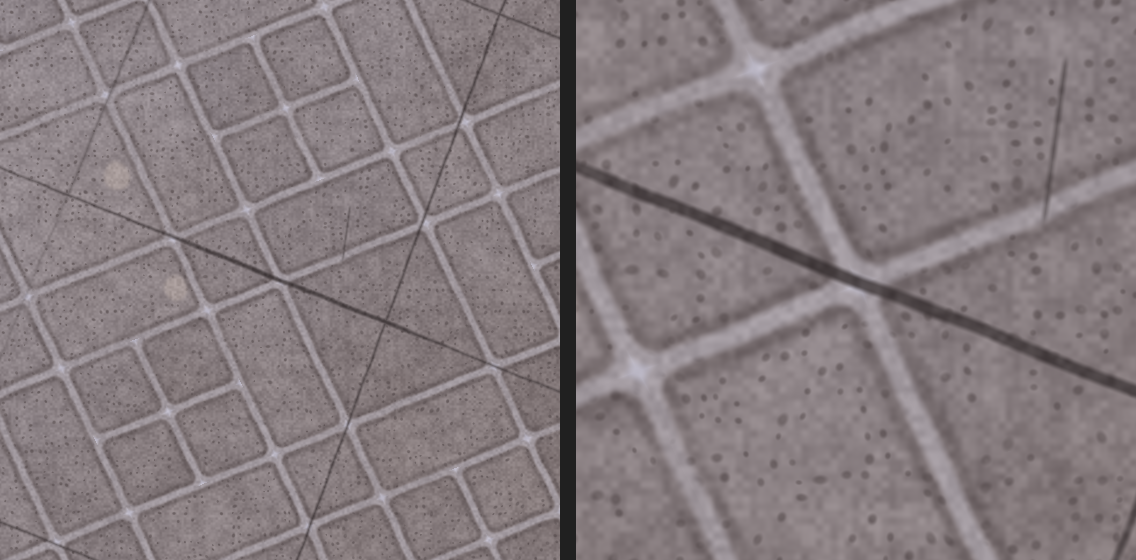
Left, the full canvas; right, a detail of the centre.
A WebGL 2 fragment shader for this texture:

```glsl
#version 300 es
precision highp float;
// Worn mauve paving: tilted squares and oblongs, pale joints, dark slanted slab seams.

#define ORIGIN vec2(0.319, 0.883)
#define STEP_ACROSS vec2(0.1302, 0.0521)
#define STEP_DOWN vec2(0.0605, -0.1285)
#define JOINT_HALF 0.042
#define CORNER_RADIUS 0.11
#define SEAM_SPACING 0.632
#define SEAM_WIDTH 0.0032
#define PIT_CELLS 80.0
#define PIT_AMOUNT 0.42
#define GRAIN 0.085

uniform vec2 u_resolution;
out vec4 fragColor;

const vec3 COOL_STONE = vec3(0.575, 0.540, 0.560);
const vec3 WARM_STONE = vec3(0.515, 0.470, 0.472);
const vec3 JOINT = vec3(0.645, 0.615, 0.640);
const vec3 JUNCTION = vec3(0.740, 0.725, 0.780);
const vec3 SHADOW = vec3(0.370, 0.330, 0.335);
const vec3 SEAM = vec3(0.250, 0.220, 0.225);
const vec3 STAIN = vec3(0.680, 0.630, 0.620);

float hash(vec2 p) {
    return fract(sin(dot(p, vec2(127.1, 311.7))) * 43758.5453);
}

float noise(vec2 p) {
    vec2 i = floor(p), f = fract(p);
    f = f * f * (3.0 - 2.0 * f);
    return mix(mix(hash(i), hash(i + vec2(1, 0)), f.x),
               mix(hash(i + vec2(0, 1)), hash(i + 1.0), f.x), f.y);
}

float fbm(vec2 p) {
    float sum = 0.0, gain = 0.5;
    for (int i = 0; i < 4; i++) {
        sum += gain * noise(p);
        p = p * 2.03 + 17.3;
        gain *= 0.5;
    }
    return sum;
}

// Signed distance to the tile around q; id receives its lower lattice corner.
float tileDistance(vec2 q, out vec2 id) {
    vec2 block = floor(q / 3.0);
    vec2 local = q - block * 3.0;
    vec2 strip = step(2.0, local);
    vec2 start = strip * 2.0, size = 2.0 - strip;
    // Every other two-by-two block is quartered
    bool quartered = mod(block.x + block.y, 2.0) < 0.5;
    if (quartered && strip.x + strip.y < 0.5) {
        start = floor(local);
        size = vec2(1);
    }
    id = block * 3.0 + start;
    vec2 d = abs(local - start - 0.5 * size) - 0.5 * size + JOINT_HALF + CORNER_RADIUS;
    return length(max(d, 0.0)) + min(max(d.x, d.y), 0.0) - CORNER_RADIUS;
}

float line(float d, float width, float soft) {
    return 1.0 - smoothstep(width - soft, width + soft, abs(d));
}

// Dark round pits, one candidate per small cell
float pits(vec2 p) {
    vec2 cell = floor(p * PIT_CELLS), f = fract(p * PIT_CELLS);
    vec2 center = 0.3 + 0.4 * vec2(hash(cell + 3.1), hash(cell + 8.7));
    float radius = 0.1 + 0.18 * hash(cell + 5.3);
    float present = step(1.0 - PIT_AMOUNT, hash(cell));
    return present * (1.0 - smoothstep(radius * 0.4, radius + 0.1, length(f - center)));
}

void main() {
    vec2 p = gl_FragCoord.xy / u_resolution;
    float pixel = 1.0 / min(u_resolution.x, u_resolution.y);
    vec2 wobble = vec2(noise(p * 28.0), noise(p * 28.0 + 40.0)) - 0.5;
    vec2 q = inverse(mat2(STEP_ACROSS, STEP_DOWN)) * (p + 0.003 * wobble - ORIGIN);

    // Stone: warm towards the lower right, varied by tile, mottled and grainy
    vec2 id;
    float d = tileDistance(q, id);
    float warmth = 0.55 + 0.45 * (p.x - p.y) + 0.7 * (fbm(p * 6.0) - 0.5);
    vec3 color = mix(COOL_STONE, WARM_STONE, clamp(warmth, 0.0, 1.0));
    color += 0.035 * (hash(id) - 0.5) + 0.12 * (fbm(p * 45.0) - 0.47);
    color = mix(color, SHADOW, 0.65 * pits(p + 0.01 * wobble));

    // Pale stains
    for (int i = 0; i < 2; i++) {
        vec2 center = vec2(0.208, 0.685) + float(i) * vec2(0.104, -0.199);
        float blot = length(p - center + 0.012 * wobble);
        color = mix(color, STAIN, 0.8 * (1.0 - smoothstep(0.017, 0.029, blot)));
    }

    // Joints: shaded tile rim, pale filling, bright rounded crossings
    float wear = noise(p * 13.0 + 9.0);
    color = mix(color, SHADOW, (0.3 + 0.35 * wear) * exp(-pow((d + 0.035) / 0.035, 2.0)));
    color = mix(color, JOINT, (0.7 + 0.3 * wear) * smoothstep(-0.02, 0.025, d));
    color = mix(color, JUNCTION, smoothstep(0.045, 0.095, d));

    // Two crossing families of slab seams, evenly spaced
    float down = 1.0 - p.y, soft = 0.0014 + pixel;
    float row = (down - 0.401 * p.x - 0.2995) / SEAM_SPACING;
    float rowDistance = (row - round(row)) * SEAM_SPACING * 0.928;
    float heavy = smoothstep(0.2, 0.4, p.x) * (1.0 - smoothstep(0.65, 0.85, p.x));
    float rowSeam = line(rowDistance + 0.002 * wobble.x, SEAM_WIDTH * (0.65 + 0.5 * heavy), soft);
    float column = step(p.x, 0.4);
    float columnX = 0.902 - column * 0.635 - (0.371 + 0.047 * column) * down;
    float columnSeam = line((p.x - columnX) * 0.93 + 0.002 * wobble.y, SEAM_WIDTH * 0.65, soft + 0.001 * column);
    columnSeam *= 1.0 - column * (0.35 + 0.35 * smoothstep(0.33, 0.38, down));
    // Short scratch leaning off a joint
    float scratch = line(p.x - 0.625 + 0.134 * (down - 0.368), 0.0014, soft) * line(down - 0.417, 0.048, 0.005);
    float seams = max(rowSeam * (0.72 + 0.23 * heavy), max(columnSeam * 0.8, scratch * 0.65));
    color = mix(color, SEAM, seams * (0.8 + 0.2 * wear));

    color += GRAIN * (noise(p * 230.0) - 0.5);
    fragColor = vec4(color, 1.0);
}
```
